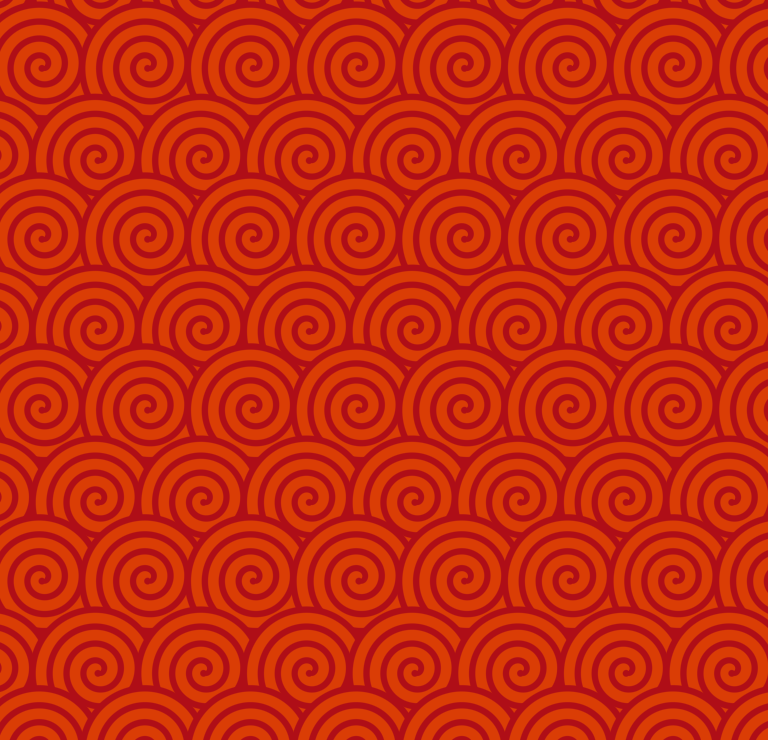
Reproduce this pattern procedurally as a Shadertoy shader.

```glsl
const float TAU = 6.2831853;
const vec3 RED = vec3(0.685, 0.055, 0.09);
const vec3 ORANGE = vec3(0.855, 0.24, 0.02);

// Lengths below are in units of the spacing between neighbours in a row.
const float REPEATS_ACROSS = 7.27;
const float PAIR_HEIGHT = 1.618;              // two staggered rows
const vec2 FIRST_CENTRE = vec2(0.397, 0.622); // from the top left corner
const vec2 ROW_OFFSET = vec2(0.53, 0.873);    // second row of a pair
const float OUTER_RADIUS = 0.588;             // measured to the left
const float PITCH = 0.161;
const float ARM_WIDTH = 0.101;
const float GAP = PITCH - ARM_WIDTH;
const float ARM_END = 1.05;                   // angle below the left side
const float TAIL_RADIUS = 0.032;
const float SOFTNESS = 0.007;

float fill(float dist, float blur) {
    return 1.0 - smoothstep(-blur, blur, dist);
}

// Lays one spiral disc over the colour; y points down.
vec3 paintSpiral(vec3 under, vec2 p, float blur) {
    float r = length(p);
    float angle = r > 0.0 ? atan(-p.y, -p.x) : 0.0;
    angle = mod(angle + ARM_END, TAU) - ARM_END;
    float edge = OUTER_RADIUS - PITCH * angle / TAU;

    // Distance to the nearest turn of the arm
    float turn = mod(edge - r - 0.5 * ARM_WIDTH + 0.5 * PITCH, PITCH) - 0.5 * PITCH;
    float arm = max(abs(turn) - 0.5 * ARM_WIDTH, r - edge);

    // Rounded inner end of the red line
    float tail = length(p - vec2(0.0, 0.025)) - TAIL_RADIUS;
    arm = max(arm, -tail);

    vec3 disc = mix(RED, ORANGE, fill(arm, blur));
    return mix(under, disc, fill(r - edge - GAP, blur));
}

void mainImage(out vec4 fragColor, in vec2 fragCoord) {
    float scale = REPEATS_ACROSS / iResolution.x;
    vec2 p = vec2(fragCoord.x, iResolution.y - fragCoord.y) * scale - FIRST_CENTRE;
    float blur = max(SOFTNESS, 0.8 * scale);
    float pairTop = floor(p.y / PAIR_HEIGHT) * PAIR_HEIGHT;

    // Lower rows cover upper ones, right discs cover left ones
    vec3 colour = RED;
    for (int row = 0; row < 3; row++) {
        vec2 q = p - vec2(0.0, pairTop + float(row / 2) * PAIR_HEIGHT);
        q -= float(row % 2) * ROW_OFFSET;
        q.x = fract(q.x + 0.5) - 0.5;
        for (int column = -1; column <= 1; column++) {
            colour = paintSpiral(colour, q - vec2(float(column), 0.0), blur);
        }
    }
    fragColor = vec4(colour, 1.0);
}
```
